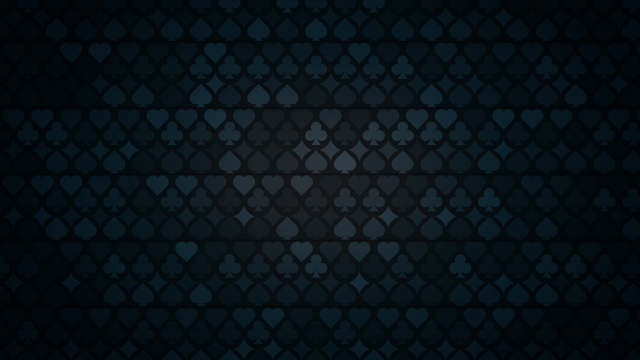
This pattern is drawn by a WebGL 1 fragment shader. Its source:

```glsl
precision highp float;

// Dim wallpaper of card suits: hearts, clubs, diamonds and spades in staggered
// rows, built from distance functions. Each suit gets a hashed opacity, and an
// elliptical glow fades from grey in the middle to blue-black at the rim.
uniform vec2 u_resolution;

float hash(vec2 p) {
  return fract(sin(dot(p, vec2(127.1, 311.7))) * 43758.5453);
}

// Heart with its tip at the origin, about 1.2 wide and 1.1 tall
float heart(vec2 p) {
  p.x = abs(p.x);
  if (p.x + p.y > 1.0) return length(p - vec2(0.25, 0.75)) - 0.3536;
  float notch = length(p - vec2(0.0, 1.0));
  float side = length(p - 0.5 * max(p.x + p.y, 0.0));
  return min(notch, side) * sign(p.x - p.y);
}

// Stem that flares towards its foot at y = 0
float stem(vec2 p, float height) {
  float rise = clamp(p.y / height, 0.0, 1.0);
  float halfWidth = 0.03 + 0.13 * pow(1.0 - rise, 2.5);
  return max(abs(p.x) - halfWidth, abs(p.y - 0.5 * height) - 0.5 * height);
}

float club(vec2 p) {
  float top = length(p - vec2(0.0, 0.625)) - 0.185;
  float sides = length(vec2(abs(p.x) - 0.2, p.y - 0.33)) - 0.185;
  float core = length(p - vec2(0.0, 0.41)) - 0.075;
  return min(min(top, sides), min(core, stem(p, 0.4)));
}

// Four-pointed diamond with hollow sides
float diamond(vec2 p) {
  p = abs(p);
  return max(0.643 - length(p - 0.6), p.x + p.y - 0.37);
}

float spade(vec2 p) {
  float body = 0.64 * heart(vec2(p.x, 0.81 - p.y) / 0.64);
  return min(body, stem(p, 0.35));
}

// Blend from the middle through the mid ring to the rim
vec3 glow(vec3 middle, vec3 ring, vec3 rim, float r) {
  vec3 c = mix(middle, ring, smoothstep(0.05, 0.68, r));
  return mix(c, rim, smoothstep(0.5, 1.25, r));
}

void main() {
  vec2 p = (gl_FragCoord.xy - 0.5 * u_resolution) / u_resolution.y;

  // One unit is the spacing between neighbours; a tile is 2.3 units tall
  vec2 q = p * 12.486;
  float pixel = 12.486 / u_resolution.y;
  float down = 0.211 - q.y;
  float row = floor(down / 2.3);
  float y = down - row * 2.3;

  // Hearts and diamonds share columns; clubs and spades sit half a step over
  float ink = 0.0;
  for (int i = 0; i < 4; i++) {
    float suit = float(i);
    float x = q.x + 0.133 + 0.5 * mod(suit, 2.0);
    float column = floor(x);
    x = fract(x) - 0.5;
    float d;
    if (i == 0) d = 0.64 * heart(vec2(x, 0.76 - y) / 0.64);
    else if (i == 1) d = club(vec2(x, 1.30 - y));
    else if (i == 2) d = diamond(vec2(x, 1.475 - y));
    else d = spade(vec2(x, 2.29 - y));
    float chance = hash(vec2(column, row * 4.0 + suit));
    float opacity = mix(0.2, 0.95, pow(chance, 1.4));
    ink = max(ink, opacity * clamp(0.5 - d / pixel, 0.0, 1.0));
  }

  // Ground and suit colours follow the same glow
  float r = length(p * vec2(1.2, 1.6));
  vec3 ground = glow(vec3(0.078, 0.088, 0.098), vec3(0.012, 0.046, 0.062),
                     vec3(0.002, 0.015, 0.026), r);
  vec3 paint = glow(vec3(0.20, 0.25, 0.285), vec3(0.05, 0.15, 0.20),
                    vec3(0.008, 0.05, 0.08), r);
  vec3 color = mix(ground, paint, ink);

  // Faint dark seam between tiles
  float seam = abs(y - 2.3 * step(1.15, y));
  color *= 1.0 - 0.3 * (1.0 - smoothstep(0.01, 0.02 + pixel, seam));

  gl_FragColor = vec4(color, 1.0);
}
```
